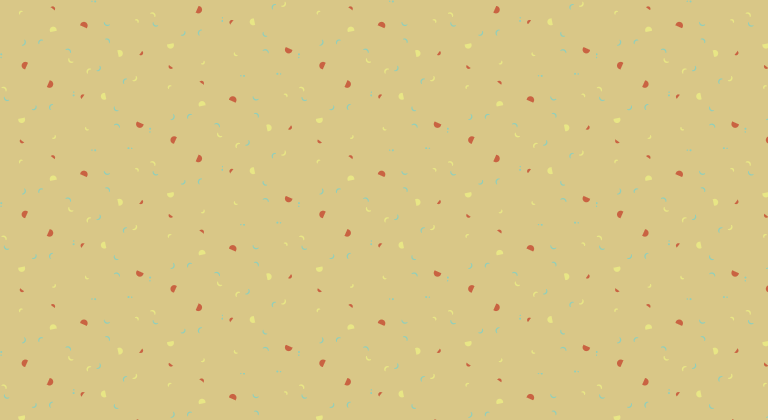
Give the GLSL for this pattern, as a Shadertoy shader.

```glsl
// Confetti chips and small crescents scattered on a sand ground.
// One square tile of shapes is repeated on a grid; each tile takes a quarter
// turn set by its column and row, so the whole repeats in a half-drop.

const float TILES_ACROSS = 10.32;
const vec2 GRID_OFFSET = vec2(4.003, 2.638);   // in tiles, from lower left
const float HALF_PI = 1.5707963;

const vec3 SAND   = vec3(0.85, 0.78, 0.53);
const vec3 RED    = vec3(0.79, 0.39, 0.26);
const vec3 YELLOW = vec3(0.91, 0.90, 0.52);
const vec3 BLUE   = vec3(0.57, 0.81, 0.73);

// Chips: centre, direction of the flat side, radius (in tiles)
const int CHIP_COUNT = 5;
const vec4 CHIPS[CHIP_COUNT] = vec4[CHIP_COUNT](
    vec4(-0.369,  0.177, -1.99, 0.050),
    vec4( 0.115, -0.209, -2.94, 0.046),
    vec4( 0.401, -0.215,  2.50, 0.032),
    vec4(-0.224,  0.486,  0.00, 0.013),
    vec4(-0.267,  0.488,  0.00, 0.009));
// Where the flat side cuts: 0 is a half disc, 1 a full disc
const float CHIP_CUTS[CHIP_COUNT] = float[CHIP_COUNT](0.35, 0.40, 0.0, 1.0, 1.0);
const vec3 CHIP_COLOURS[CHIP_COUNT] = vec3[CHIP_COUNT](RED, YELLOW, RED, BLUE, BLUE);

// Crescents: middle, direction of the bulge, radius (in tiles)
const int ARC_COUNT = 5;
const vec4 ARCS[ARC_COUNT] = vec4[ARC_COUNT](
    vec4(-0.315, -0.442,  2.47, 0.038),
    vec4( 0.340,  0.228,  0.82, 0.026),
    vec4(-0.073,  0.177, -1.99, 0.042),
    vec4(-0.050, -0.036,  0.78, 0.038),
    vec4(-0.170, -0.421, -0.56, 0.040));
const float ARC_HALF_ANGLE = 1.1;
const float YELLOW_HALF_WIDTH = 0.011;
const float BLUE_HALF_WIDTH = 0.009;
const int YELLOW_ARCS = 2;                     // the first arcs are yellow

vec2 rotate(vec2 p, float angle) {
    float c = cos(angle), s = sin(angle);
    return vec2(c * p.x - s * p.y, s * p.x + c * p.y);
}

// Disc cut by a straight side facing +x, centred on its visible extent
float chipDistance(vec2 p, float radius, float cut) {
    p.x += 0.5 * radius * (cut - 1.0);
    return max(length(p) - radius, p.x - cut * radius);
}

// Arc bulging towards +x, thinning towards its ends
float crescentDistance(vec2 p, float radius, float halfWidth) {
    p.x += 0.75 * radius;
    float angle = clamp(atan(p.y, p.x), -ARC_HALF_ANGLE, ARC_HALF_ANGLE);
    float along = angle / ARC_HALF_ANGLE;
    vec2 nearest = radius * vec2(cos(angle), sin(angle));
    return length(p - nearest) - halfWidth * (1.0 - 0.4 * along * along);
}

float coverage(float distance, float pixel) {
    return clamp(0.5 - distance / pixel, 0.0, 1.0);
}

void mainImage(out vec4 fragColor, in vec2 fragCoord) {
    float pixel = TILES_ACROSS / iResolution.x;
    vec2 grid = fragCoord * pixel - GRID_OFFSET;
    vec2 tile = floor(grid);

    // Quarter turn of this tile
    float turns = mod(tile.x + 2.0 * tile.y - 1.0, 4.0);
    vec2 p = rotate(grid - tile - 0.5, turns * HALF_PI);

    vec3 colour = SAND;
    for (int i = 0; i < CHIP_COUNT; i++) {
        vec4 chip = CHIPS[i];
        float d = chipDistance(rotate(p - chip.xy, -chip.z), chip.w, CHIP_CUTS[i]);
        colour = mix(colour, CHIP_COLOURS[i], coverage(d, pixel));
    }
    for (int i = 0; i < ARC_COUNT; i++) {
        vec4 arc = ARCS[i];
        bool isYellow = i < YELLOW_ARCS;
        float halfWidth = isYellow ? YELLOW_HALF_WIDTH : BLUE_HALF_WIDTH;
        float d = crescentDistance(rotate(p - arc.xy, -arc.z), arc.w, halfWidth);
        colour = mix(colour, isYellow ? YELLOW : BLUE, coverage(d, pixel));
    }
    fragColor = vec4(colour, 1.0);
}
```
